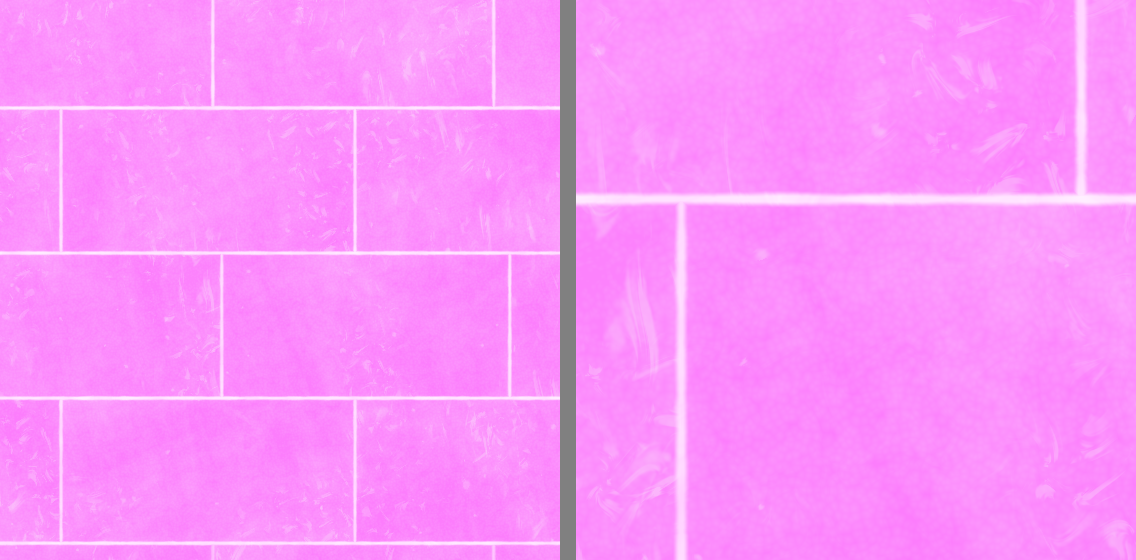
Left: the whole. Right: its middle third, enlarged.
Write a Shadertoy shader that draws this texture.

```glsl
// Pink rectangular wall tiles in staggered rows, pale grout, cloudy scuffed glaze.

const float ROW_HEIGHT = 0.2591;
const float ROW_START = 0.0299;                    // height of the lowest grout line
const vec2 EVEN_JOINTS = vec2(0.109, 0.634);       // upright joints of even rows
const vec2 ODD_JOINTS = vec2(0.388, 0.896);        // upright joints of odd rows
const vec2 JOINT_DRIFT = vec2(0.008, 0.0143);      // uneven laying of odd rows
const float BED_HALF_WIDTH = 0.0030;
const float JOINT_HALF_WIDTH = 0.0028;
const float EDGE_SOFTNESS = 0.0021;
const vec3 DEEP_PINK = vec3(0.99, 0.49, 0.99);
const vec3 PALE_PINK = vec3(0.99, 0.65, 0.99);
const vec3 WEAR_COLOR = vec3(0.98, 0.82, 0.98);
const vec3 GROUT_COLOR = vec3(1.0, 0.89, 1.0);
const float CLOUD_AMOUNT = 0.38;
const float SMUDGE_AMOUNT = 0.20;
const float GRAIN_AMOUNT = 0.30;
const float TILE_VARIATION = 0.16;
const float WEAR_AMOUNT = 0.62;

vec2 hash2(vec2 p) {
    vec3 q = fract(p.xyx * vec3(0.1031, 0.1030, 0.0973));
    q += dot(q, q.yzx + 33.33);
    return fract((q.xx + q.yz) * q.zy);
}

// Layered, rotated sines; roughly -0.8 to 0.8
float mottle(vec2 p) {
    float sum = 0.0, amp = 0.5;
    for (int i = 0; i < 5; i++) {
        p = mat2(0.8, 0.6, -0.6, 0.8) * p * 1.7 + sin(p.yx * 1.3) + 1.9;
        sum += amp * sin(p.x) * sin(p.y);
        amp *= 0.68;
    }
    return sum;
}

// Cellular noise: distance to the nearest point, value of its cell
vec2 cellular(vec2 p) {
    vec2 cell = floor(p), f = p - cell;
    vec2 best = vec2(8.0, 0.0);
    for (int y = -1; y <= 1; y++)
    for (int x = -1; x <= 1; x++) {
        vec2 offset = vec2(x, y);
        float d = length(offset + hash2(cell + offset + 57.0) - f);
        if (d < best.x) best = vec2(d, hash2(cell + offset + 211.0).x);
    }
    return best;
}

// Scuffs, flecks and a few chips, gathered in worn patches
float wear(vec2 p, float slot) {
    float patchy = smoothstep(-0.05, 0.6, mottle(p * 5.0 + slot * 3.7));
    float flecked = smoothstep(0.0, 0.6, mottle(p * 4.0 - slot * 2.3 + 9.0));

    // One tile in eight is rubbed sideways, the others lengthwise
    vec2 stretch = mod(slot, 8.0) == 1.0 ? vec2(0.4, 1.4) : vec2(1.3, 0.5);
    float scuff = smoothstep(0.2, 0.75, mottle(p * 52.0 * stretch + slot)) * patchy;
    float fleck = smoothstep(0.2, 0.7, mottle(p * 72.0 + 4.0)) * flecked;

    // Chips have ragged outlines and differ in size
    vec2 q = p + 0.004 * vec2(mottle(p * 60.0), mottle(p.yx * 60.0 + 5.0));
    vec2 c = cellular(q * 45.0);
    float radius = 0.08 + 0.14 * hash2(vec2(c.y * 91.0, slot)).x;
    float chip = step(0.95, c.y) * (1.0 - smoothstep(radius * 0.2, radius * 1.3, c.x));

    return clamp(0.75 * scuff + 0.65 * fleck + 0.7 * chip + 0.09 * patchy, 0.0, 1.0);
}

// Soft-edged grout line at distance d from its centre
float groutLine(float d, float halfWidth) {
    float soft = max(EDGE_SOFTNESS, 0.7 / iResolution.y);
    return 1.0 - smoothstep(halfWidth - soft, halfWidth + soft, d);
}

void mainImage(out vec4 fragColor, in vec2 fragCoord) {
    vec2 p = fragCoord / iResolution.xy;

    // Rows, joints and tile number
    float level = (p.y - ROW_START) / ROW_HEIGHT;
    float row = mod(floor(level), 4.0);
    vec2 joints = mod(row, 2.0) < 0.5 ? EVEN_JOINTS : ODD_JOINTS;
    joints += JOINT_DRIFT * sin(row * 1.5708);
    float side = step(joints.x, p.x) - step(joints.y, p.x);
    float slot = 2.0 * row + side;

    // Glaze: slow clouds, smudges, fine grain, tone per tile, deeper low down
    float grain = 0.5 - cellular(p * 215.0).x + 0.5 * mottle(p * 80.0);
    float smudge = mottle(p * vec2(24.0, 15.0) + slot * 1.7);
    float tone = 0.40 + CLOUD_AMOUNT * mottle(p * 5.0 + slot)
               + SMUDGE_AMOUNT * smudge + GRAIN_AMOUNT * grain
               + TILE_VARIATION * (hash2(vec2(slot, 3.0)).x - 0.5)
               + 0.18 * (p.y - 0.5);
    vec3 color = mix(DEEP_PINK, PALE_PINK, clamp(tone, 0.0, 1.0));
    color = mix(color, WEAR_COLOR, WEAR_AMOUNT * wear(p, slot));

    // Grout with a slightly ragged edge and a faint haze on the tile rim
    float bedDist = abs(fract(level + 0.5) - 0.5) * ROW_HEIGHT;
    float jointDist = min(abs(p.x - joints.x), abs(p.x - joints.y));
    float ragged = 0.0008 * mottle(p * 45.0);
    float bed = groutLine(bedDist + ragged, BED_HALF_WIDTH);
    float joint = groutLine(jointDist + ragged, JOINT_HALF_WIDTH);
    joint *= level < 0.0 ? 0.55 : 0.88;
    float haze = 0.16 * exp(-min(bedDist, jointDist) / 0.005);
    color = mix(color, WEAR_COLOR, haze);
    float shade = 0.05 * mottle(p * 30.0);
    color = mix(color, GROUT_COLOR + vec3(0.0, shade, 0.0), max(bed, joint));

    fragColor = vec4(clamp(color, 0.0, 1.0), 1.0);
}
```
